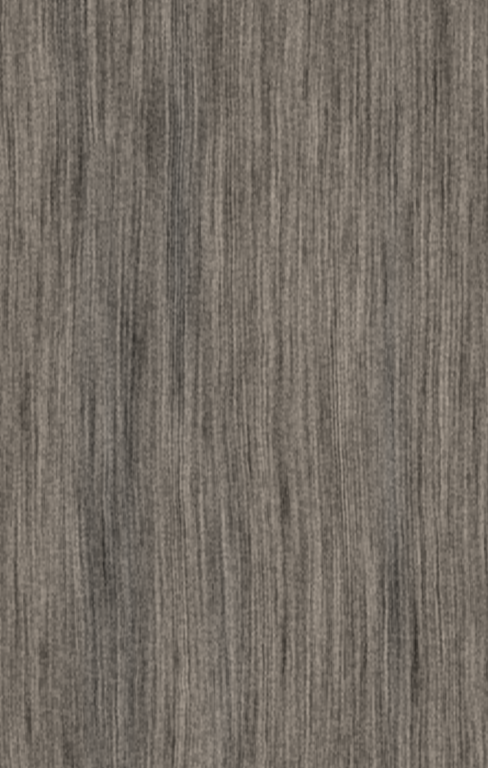
This texture is drawn by a Shadertoy shader. Its source:

```glsl
// Grey-brown oak board with upright grain: crisp hair-fine streaks, wavering
// quasi-periodic lines and rough pores are summed over faint broad tone.
// Cool dark bands, a few slanted growth lines and a thin crack lie on top.

float hash(vec2 p) {
    vec3 q = fract(vec3(p.xyx) * 0.1031);
    q += dot(q, q.yzx + 33.33);
    return fract((q.x + q.y) * q.z);
}

// One upright fibre: smooth noise along y, shifted per column
float fibre(float column, float y) {
    y += 17.0 * hash(vec2(column, 3.7));
    float cell = floor(y);
    float t = smoothstep(0.0, 1.0, y - cell);
    return mix(hash(vec2(column, cell)), hash(vec2(column, cell + 1.0)), t);
}

// Neighbouring fibres blended sideways, centred on zero
float streaks(vec2 p) {
    float column = floor(p.x);
    float t = smoothstep(0.0, 1.0, p.x - column);
    return mix(fibre(column, p.y), fibre(column + 1.0, p.y), t) - 0.5;
}

// Long lines of nearly even spacing that waver, fade and return
float grainLines(vec2 g, float count, float seed) {
    float bend = streaks(vec2(g.x * 28.0 + seed, g.y * 2.0));
    float strength = 0.6 + streaks(vec2(g.x * 34.0 + seed + 90.0, g.y * 3.5));
    return strength * sin(6.2832 * (g.x * count + 2.5 * bend));
}

// Soft upright patch around a centre
float band(vec2 p, vec2 centre, vec2 size) {
    vec2 d = (p - centre) / size;
    return exp(-dot(d, d));
}

// Pale slanted growth lines, each with a shadow on its lower side
float growthLines(vec2 p) {
    float sum = 0.0;
    for (int i = 0; i < 4; i++) {
        float k = float(i);
        float x = p.x - 0.54;
        float path = 0.12 + 0.125 * k + (0.7 + 0.2 * k) * x + 5.0 * x * x;
        path += 0.03 * streaks(vec2(p.x * 45.0 + 31.0 * k, k));
        float d = p.y - path;
        float ridge = exp(-pow(d / 0.003, 2.0));
        float shade = exp(-abs(d + 0.014) / 0.012);
        sum += (ridge - 0.5 * shade) * (0.5 + 0.5 * hash(vec2(k, 8.0)));
    }
    return sum * smoothstep(0.53, 0.57, p.x);
}

void mainImage(out vec4 fragColor, in vec2 fragCoord) {
    vec2 p = fragCoord / iResolution.y;

    // Sideways wander of the grain, from slow bends to small kinks
    vec2 g = p;
    g.x += 0.016 * streaks(vec2(p.x * 5.0 + 40.0, p.y * 2.5));
    g.x += 0.004 * streaks(vec2(p.x * 16.0 + 70.0, p.y * 9.0));
    g.x += 0.002 * streaks(vec2(p.x * 50.0 + 110.0, p.y * 45.0));

    // Faint broad tone
    float tone = 0.02 * streaks(vec2(g.x * 11.0 + 5.0, g.y * 1.0));
    tone += 0.025 * streaks(vec2(g.x * 48.0 + 90.0, g.y * 2.0));

    // Two sets of long wavering lines
    tone += 0.036 * grainLines(g, 115.0, 150.0);
    tone += 0.032 * grainLines(g, 162.0, 350.0);

    // Fine streaks and shorter hairs
    tone += 0.07 * streaks(vec2(g.x * 135.0 + 200.0, g.y * 4.0));
    tone += 0.165 * streaks(vec2(g.x * 235.0 + 400.0, g.y * 10.0));
    float pore = streaks(vec2(g.x * 190.0 + 600.0, g.y * 18.0));
    tone -= 0.07 * smoothstep(0.2, 0.42, pore);

    // Rough surface: tiny grains and short cross marks
    tone += 0.13 * streaks(vec2(p.x * 350.0 + 700.0, p.y * 250.0));
    tone += 0.04 * streaks(vec2(p.x * 110.0 + 900.0, p.y * 260.0));

    // Cool dark bands
    float dark = band(g, vec2(0.145, 0.30), vec2(0.050, 0.48));
    dark += band(g, vec2(0.235, 0.74), vec2(0.030, 0.25));
    dark += 0.5 * band(g, vec2(0.290, 0.18), vec2(0.030, 0.30));
    dark += 0.8 * band(g, vec2(0.515, 0.42), vec2(0.025, 0.36));
    dark += 0.5 * band(g, vec2(0.095, 0.95), vec2(0.020, 0.25));
    dark *= 1.0 + 0.8 * streaks(vec2(g.x * 90.0 + 300.0, g.y * 3.0));
    tone += 0.008 - 0.034 * dark;

    // Warm pale stretch right of the middle, growth lines, crack
    tone += 0.008 * band(g, vec2(0.42, 0.5), vec2(0.07, 0.6));
    tone += 0.026 * growthLines(p);
    tone -= 0.08 * band(g, vec2(0.541, 0.19), vec2(0.0025, 0.10));

    vec3 wood = vec3(0.457, 0.428, 0.395) + tone * vec3(1.0, 0.95, 0.90);
    vec3 coolShift = vec3(-0.010, 0.0, 0.010);
    wood += coolShift * (dark - 0.25);
    fragColor = vec4(clamp(wood, 0.0, 1.0), 1.0);
}
```
